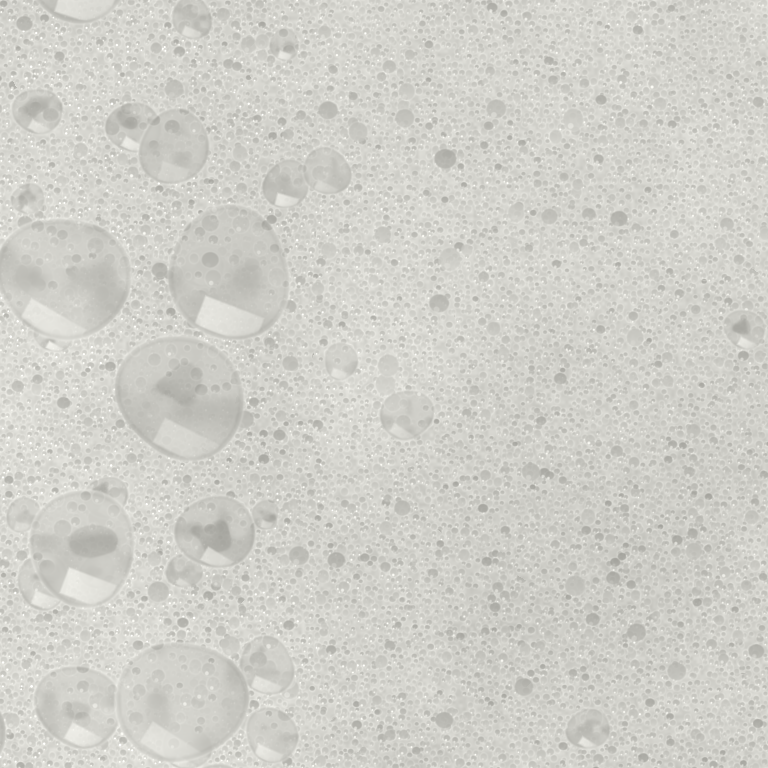
This texture is drawn by a three.js fragment shader. Its source:

```glsl
// Pale soap foam: fine froth, scattered bubbles and large glassy domes with window glints.
#define FOAM_TONE 0.838
#define DOME_TONE 0.78
#define GLINT_TONE 0.935
#define SOFT 0.0012
#define FROTH_CELLS 112.0
#define SMALL_CELLS 66.0
#define MEDIUM_CELLS 27.0
#define DOME_CELLS 5.4
#define DOMELET_CELLS 10.0
#define GRAIN 0.06
#define MEAN_TONE 0.806
#define CONTRAST 1.28

varying vec2 vUv;

vec3 hash3(vec2 p) {
  vec3 q = vec3(dot(p, vec2(127.1, 311.7)), dot(p, vec2(269.5, 183.3)), dot(p, vec2(419.2, 371.9)));
  return fract(sin(q) * 43758.5453);
}

float valueNoise(vec2 p) {
  vec2 i = floor(p);
  vec2 f = fract(p);
  f = f * f * (3.0 - 2.0 * f);
  float low = mix(hash3(i).x, hash3(i + vec2(1.0, 0.0)).x, f.x);
  float high = mix(hash3(i + vec2(0.0, 1.0)).x, hash3(i + 1.0).x, f.x);
  return mix(low, high, f.y);
}

// Small round bubbles: grey inside, pale rim, bright speck at the lower left
float addBubbles(float tone, vec2 uv, float cells, vec2 radii, float chance, float depth, float speck, float seed) {
  vec2 grid = uv * cells;
  vec2 home = floor(grid);
  for (int j = -1; j <= 1; j++) {
    for (int i = -1; i <= 1; i++) {
      vec2 id = home + vec2(float(i), float(j));
      vec3 place = hash3(id + seed);
      vec3 look = hash3(id + seed + 57.3);
      if (place.z > chance) continue;
      vec2 p = (grid - id - 0.5 - 0.8 * (place.xy - 0.5)) / cells;
      float r = mix(radii.x, radii.y, look.x * look.x);
      float d = length(p * vec2(1.0, 0.85 + 0.3 * look.y)) - r;
      float blur = SOFT * 0.8 + 0.09 * r;
      float inside = 1.0 - smoothstep(-blur, blur, d);
      float fill = FOAM_TONE - depth * (0.25 + 1.2 * look.y * look.y) - 0.02 * p.y / r;
      tone = mix(tone, fill, 0.8 * inside);
      float rim = (d - 0.4 * SOFT) / SOFT;
      tone += 0.022 * exp(-rim * rim);
      float spot = length(p - r * vec2(-0.25, -0.6)) - 0.28 * r;
      tone += speck * look.z * look.z * (1.0 - smoothstep(-SOFT, SOFT, spot));
    }
  }
  return tone;
}

// Large domes: translucent grey film, inner bubbles, dark patch and tilted window glint
float addDomes(float tone, float film, vec2 uv, float cells, vec2 radii, vec2 chances, float seed) {
  vec2 grid = uv * cells;
  vec2 home = floor(grid);
  for (int j = -1; j <= 1; j++) {
    for (int i = -1; i <= 1; i++) {
      vec2 id = home + vec2(float(i), float(j));
      vec3 place = hash3(id + seed);
      vec3 look = hash3(id + seed + 31.7);
      vec2 center = (id + 0.5 + 0.55 * (place.xy - 0.5)) / cells;
      if (place.z > mix(chances.x, chances.y, smoothstep(0.32, 0.5, center.x))) continue;
      float r = mix(radii.x, radii.y, look.x);
      vec2 p = (uv - center) / r;
      float angle = atan(p.y, p.x);
      float outline = 1.0 + 0.06 * sin(2.0 * angle + 6.3 * look.y) + 0.03 * sin(3.0 * angle + 6.3 * look.z);
      float d = (length(p) - outline) * r;
      float inside = 1.0 - smoothstep(-1.8 * SOFT, 1.8 * SOFT, d);
      float soft = 1.7 * SOFT / r;
      // Cloudy fill, with the film bubbles crowding the upper part
      float cloud = valueNoise(p * 2.6 + 19.0 * look.xy);
      float fill = DOME_TONE + 0.07 * (cloud - 0.5) - 0.015 * p.y;
      fill = mix(fill, film, 0.85 * smoothstep(-0.5, 0.4, p.y + 1.6 * (cloud - 0.5)));
      float patchEdge = length((p - 0.6 * (look.yx - 0.4)) * vec2(1.0, 1.2)) + 0.5 * (cloud - 0.3);
      fill -= 0.06 * step(0.62, look.z) * (1.0 - smoothstep(0.4, 0.4 + 4.0 * soft, patchEdge));
      // Window glint cut off by the lower rim
      float tilt = -0.45 + 0.4 * (look.y - 0.5);
      vec2 g = p - vec2(0.3 * (look.z - 0.6), -0.74);
      g = vec2(cos(tilt) * g.x + sin(tilt) * g.y, cos(tilt) * g.y - sin(tilt) * g.x);
      vec2 box = abs(g) - vec2(0.35 + 0.15 * look.x, 0.17 + 0.1 * look.y);
      float pane = 1.0 - smoothstep(-soft, soft, max(box.x, box.y));
      pane *= 1.0 - smoothstep(-soft, soft, d / r + 0.06);
      fill = mix(fill, GLINT_TONE - 0.06 * smoothstep(-0.4, 0.5, g.x), pane * (0.4 + 0.6 * place.x));
      tone = mix(tone, fill, 0.84 * inside);
      float rim = d / (1.5 * SOFT);
      float innerRim = (d + 0.07 * r) / (1.8 * SOFT);
      tone += 0.035 * exp(-rim * rim) - 0.02 * exp(-innerRim * innerRim);
    }
  }
  return tone;
}

void main() {
  vec2 uv = vUv;
  float leftSide = 1.0 - smoothstep(0.05, 0.7, uv.x);
  float drift = valueNoise(uv * 4.0 + 3.0) + 0.6 * valueNoise(uv * 11.0) - 0.8;
  // Froth from fine to coarse
  float tone = FOAM_TONE + GRAIN * (valueNoise(uv * 210.0) - 0.5);
  tone = addBubbles(tone, uv, FROTH_CELLS, vec2(0.0026, 0.0048), 0.93, 0.065, 0.17 + 0.1 * leftSide, 11.0);
  tone = addBubbles(tone, uv, SMALL_CELLS, vec2(0.0035, 0.0075), 0.28 - 0.35 * drift, 0.1, 0.15, 47.0);
  tone = addBubbles(tone, uv, MEDIUM_CELLS, vec2(0.006, 0.015), 0.2, 0.09, 0.06, 83.0);
  // Domes, mostly on the left
  float film = addBubbles(FOAM_TONE - 0.015, uv, 52.0, vec2(0.004, 0.012), 0.85, 0.1, 0.14, 139.0);
  tone = addDomes(tone, film, uv, DOMELET_CELLS, vec2(0.017, 0.038), vec2(0.5, 0.11), 211.0);
  tone = addDomes(tone, film, uv, DOME_CELLS, vec2(0.042, 0.088), vec2(0.85, 0.0), 263.0);
  // Broad light from the lower left, contrast and a faint warm tint
  tone += 0.032 * leftSide * (1.2 - 0.7 * uv.y) + 0.035 * drift;
  tone = MEAN_TONE + CONTRAST * (tone - 0.828);
  gl_FragColor = vec4(clamp(tone - vec3(0.0, 0.002, 0.026), 0.0, 1.0), 1.0);
}
```
